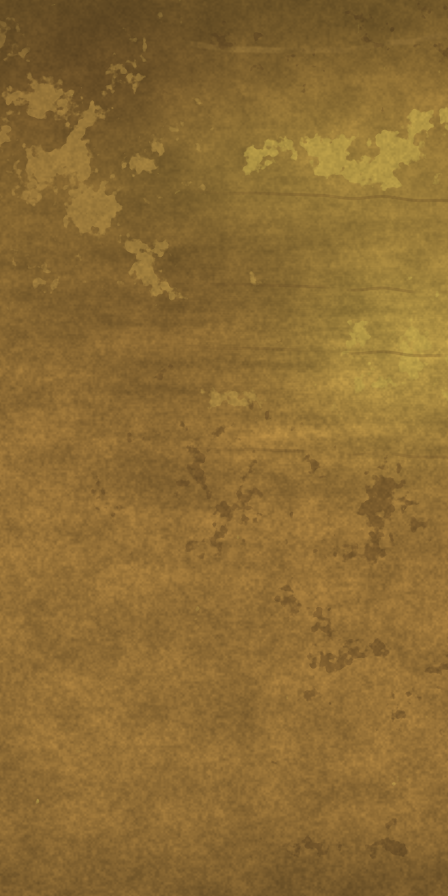
Give the GLSL for this texture, as a Shadertoy shader.

```glsl
#define CLAY vec3(0.580, 0.436, 0.212)
#define OLIVE vec3(0.550, 0.425, 0.198)
#define UMBER vec3(0.415, 0.305, 0.150)
#define TAN vec3(0.630, 0.490, 0.240)
#define GOLD vec3(0.730, 0.625, 0.285)
#define FLAKE_SCALE 15.0
#define FLAKE_EDGE 0.10
#define GRAIN 0.24
#define MOTTLE 0.24
#define SPECKLE 0.26
#define STREAKS 0.30

float hash(vec2 p) {
    vec3 q = fract(vec3(p.xyx) * 0.1031);
    q += dot(q, q.yzx + 33.33);
    return fract((q.x + q.y) * q.z);
}

float noise(vec2 p) {
    vec2 i = floor(p), f = fract(p);
    f = f * f * (3.0 - 2.0 * f);
    return mix(mix(hash(i), hash(i + vec2(1, 0)), f.x),
               mix(hash(i + vec2(0, 1)), hash(i + vec2(1, 1)), f.x), f.y);
}

float fbm(vec2 p) {
    float sum = 0.0, amp = 0.5;
    for (int i = 0; i < 5; i++) {
        sum += amp * noise(p);
        p = mat2(1.6, 1.2, -1.2, 1.6) * p + 7.3;
        amp *= 0.6;
    }
    return sum / 1.153;
}

// Soft elliptical region
float blob(vec2 p, vec2 center, vec2 radius) {
    vec2 d = (p - center) / radius;
    return exp(-dot(d, d));
}

// Ragged chips with crumbs, denser where the region weight is high
float flakes(vec2 p, float region) {
    float n = fbm(p * FLAKE_SCALE) + 0.22 * (noise(p * 85.0) - 0.5);
    return smoothstep(0.0, FLAKE_EDGE, n - 0.86 + 0.38 * min(region, 1.0));
}

// Thin curved scratch with broken strength
float scratch(vec2 p, float y, float width) {
    float wobble = 0.008 * (noise(p.xx * vec2(14.0, 0.0)) - 0.5);
    float line = 1.0 - smoothstep(width * 0.3, width, abs(p.y - y - wobble));
    return line * smoothstep(0.1, 0.6, noise(p * vec2(20.0, 40.0)));
}

void mainImage(out vec4 fragColor, in vec2 fragCoord) {
    vec2 p = 2.0 * fragCoord / iResolution.y;
    float upper = smoothstep(0.8, 1.6, p.y + 0.25 * (p.x - 0.5));
    float cloud = fbm(p * vec2(3.0, 4.0) + 20.0);

    // Broad ground tones and the golden glow at the right
    vec3 color = mix(CLAY, OLIVE, upper);
    color = mix(color, UMBER, 0.45 * blob(p, vec2(0.40, 1.36), vec2(0.38, 0.30)));
    color = mix(color, UMBER, 0.80 * blob(p, vec2(0.18, 1.82), vec2(0.40, 0.28)));
    color = mix(color, GOLD, 0.62 * blob(p, vec2(0.92, 1.24), vec2(0.28, 0.24)));
    color = mix(color, GOLD, 0.34 * blob(p, vec2(0.72, 1.62), vec2(0.42, 0.17)));
    color *= 1.0 + MOTTLE * (cloud - 0.5);

    // Blotchy stains at a middle scale
    float stain = fbm(p * vec2(13.0, 17.0) + 31.0) - 0.5;
    color *= 1.0 + SPECKLE * stain;

    // Horizontal wipe marks across the middle
    float wipe = fbm(p * vec2(2.5, 32.0) + 4.0) - 0.5;
    float band = blob(p, vec2(0.65, 1.2), vec2(0.7, 0.45));
    color *= 1.0 + STREAKS * wipe * (0.15 + band);

    // Dark worn spots
    float wear = 1.0 * blob(p, vec2(0.90, 0.525), vec2(0.22, 0.025));
    wear += 0.90 * blob(p, vec2(0.82, 0.10), vec2(0.13, 0.035));
    wear += 0.75 * blob(p, vec2(0.87, 0.90), vec2(0.10, 0.18));
    wear += 0.60 * blob(p, vec2(0.45, 0.92), vec2(0.35, 0.25));
    wear += 0.50 * blob(p, vec2(0.85, 0.40), vec2(0.35, 0.35));
    wear += 0.55 * blob(p, vec2(0.60, 1.90), vec2(0.60, 0.12));
    color = mix(color, UMBER, 0.62 * flakes(p + 3.1, wear));

    // Tan remnants at the upper left, golden chips at the right
    float tanArea = 0.95 * blob(p, vec2(0.08, 1.70), vec2(0.30, 0.30));
    tanArea += 0.85 * blob(p, vec2(0.34, 1.50), vec2(0.14, 0.16));
    tanArea += 0.80 * blob(p, vec2(0.50, 1.11), vec2(0.25, 0.04));
    color = mix(color, mix(TAN, GOLD, 0.5 * p.x), 0.80 * flakes(p + 9.7, tanArea));
    float goldArea = 0.95 * blob(p, vec2(0.68, 1.65), vec2(0.28, 0.07));
    goldArea += 0.95 * blob(p, vec2(0.86, 1.23), vec2(0.17, 0.11));
    goldArea += 0.70 * blob(p, vec2(0.88, 1.72), vec2(0.18, 0.12));
    color = mix(color, GOLD, 0.75 * flakes(p + 5.4, goldArea));

    // Light arc near the top and faint scratches below it
    float arc = 1.885 + 0.32 * (p.x - 0.64) * (p.x - 0.64);
    color = mix(color, TAN, 0.75 * scratch(p, arc, 0.010) * smoothstep(0.35, 0.55, p.x));
    for (int i = 0; i < 4; i++) {
        float y = 1.0 + 0.17 * float(i) + 0.08 * hash(vec2(i, 8));
        color = mix(color, UMBER, 0.30 * scratch(p, y - 0.03 * p.x, 0.005) * smoothstep(0.2, 0.7, p.x));
    }

    // Shaded ends and fine leathery grain
    color *= 1.0 - 0.20 * smoothstep(1.75, 2.0, p.y) - 0.18 * smoothstep(0.22, 0.0, p.y);
    float grain = 0.55 * noise(p * 105.0) + 0.45 * noise(p * 210.0 + 11.0) - 0.5;
    color *= 1.0 + GRAIN * grain * mix(1.1, 0.75, upper);
    fragColor = vec4(color, 1.0);
}
```
